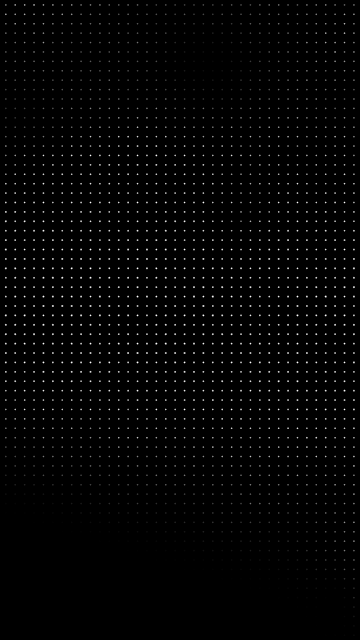
Reproduce this pattern procedurally as a WebGL 2 fragment shader.

```glsl
#version 300 es
precision highp float;
// Fine grid of white dots on black, swelling in a broad band and fading out below.

uniform vec2 u_resolution;
out vec4 fragColor;

const float PITCH = 0.0147;                     // dot spacing, in canvas heights
const vec2 GRID_ORIGIN = vec2(0.0091, 0.9923);  // centre of the top left dot
const float MAX_RADIUS = 0.00126;
const float SOFTNESS = 1.25;                    // edge width, in output pixels

float hash(vec2 cell) {
    return fract(sin(dot(cell, vec2(12.99, 78.23))) * 4375.85);
}

// Soft round bump around a centre
float bump(vec2 p, vec2 centre, vec2 size) {
    vec2 q = (p - centre) / size;
    return exp(-dot(q, q));
}

// Layered sines, roughly -1 to 1
float ripple(vec2 p) {
    float sum = 0.0;
    float weight = 0.5;
    for (int i = 0; i < 3; i++) {
        sum += weight * sin(p.x + 1.7 * sin(p.y)) * cos(p.y - 0.8 * p.x);
        p = mat2(1.4, 1.1, -1.1, 1.4) * p + 2.3;
        weight *= 0.6;
    }
    return sum;
}

// Relative dot radius over the canvas
float dotLevel(vec2 p) {
    // Sloping fade at the bottom, gentler fade towards the top
    float edge = 0.19 - 0.18 * p.x;
    float rise = smoothstep(edge, 0.52, p.y);
    float level = sqrt(rise) * mix(1.0, 0.52, smoothstep(0.54, 0.92, p.y));

    // Brighter areas
    level += 0.2 * bump(p, vec2(0.08, 0.99), vec2(0.14, 0.05));
    level += 0.16 * bump(p, vec2(0.93, 0.95), vec2(0.14, 0.07));
    level += 0.16 * bump(p, vec2(0.38, 0.75), vec2(0.24, 0.05));
    level += 0.25 * bump(p, vec2(1.0, 0.08), vec2(0.12, 0.12));

    // Darker areas
    level -= 0.35 * bump(p, vec2(0.58, 0.9), vec2(0.12, 0.06));
    level -= 0.2 * bump(p, vec2(0.04, 0.82), vec2(0.16, 0.05));
    level -= 0.16 * bump(p, vec2(0.67, 0.66), vec2(0.07, 0.08));
    level -= 0.3 * bump(p, vec2(0.93, 0.06), vec2(0.04, 0.04));
    return level * (1.0 + 0.1 * ripple(p * vec2(9.0, 16.0)));
}

// Soft disc; below the edge width it dims instead of shrinking
float disc(float dist, float radius, float blur) {
    float drawn = max(radius, 0.5 * blur);
    float dimming = radius / drawn;
    return clamp(0.5 + (drawn - dist) / blur, 0.0, 1.0) * dimming * dimming;
}

void main() {
    float pixel = 1.0 / u_resolution.y;
    vec2 p = gl_FragCoord.xy * pixel;

    // Nearest grid dot
    vec2 cell = floor((p - GRID_ORIGIN) / PITCH + 0.5);
    vec2 centre = GRID_ORIGIN + cell * PITCH;
    vec2 place = vec2(centre.x * u_resolution.y / u_resolution.x, centre.y);

    // Size with slight variation per dot
    float level = dotLevel(place) * mix(0.9, 1.08, hash(cell));
    float radius = MAX_RADIUS * clamp(level, 0.0, 1.1);

    float ink = disc(distance(p, centre), radius, SOFTNESS * pixel);
    fragColor = vec4(vec3(ink), 1.0);
}
```
